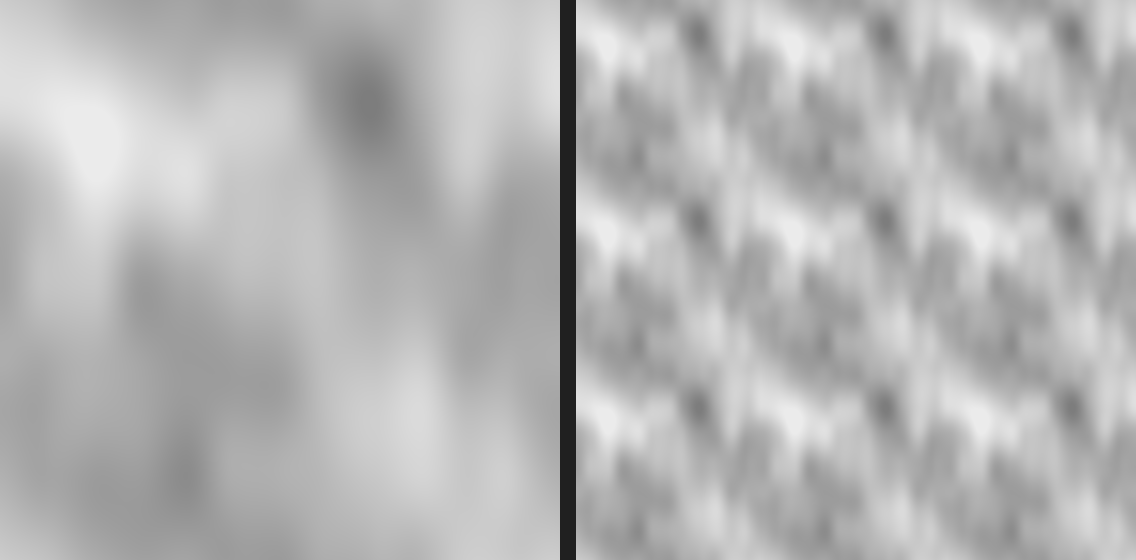
Left, the tile; right, the same tile 3 across and 3 down.
Reproduce this texture procedurally as a Shadertoy shader.

```glsl
// Soft grey clouds, blurred and stretched vertically, tiling in both directions.

const float TAU = 6.2831853;

// Integer hash of a lattice point, from -1 to 1
float hash(ivec2 cell, int seed) {
    uint h = uint(cell.x) * 1597334677u ^ uint(cell.y) * 3812015801u ^ uint(seed) * 2654435769u;
    h = (h ^ (h >> 16)) * 2146121005u;
    h = (h ^ (h >> 15)) * 2221713035u;
    h ^= h >> 16;
    return float(h & 65535u) / 32767.5 - 1.0;
}

// Value noise that wraps after a whole number of cells
float wrapNoise(vec2 uv, ivec2 cells, int seed) {
    vec2 p = uv * vec2(cells);
    ivec2 a = ivec2(floor(p)) % cells;
    ivec2 b = (a + 1) % cells;
    vec2 f = fract(p);
    f = f * f * (3.0 - 2.0 * f);
    float low = mix(hash(a, seed), hash(ivec2(b.x, a.y), seed), f.x);
    float high = mix(hash(ivec2(a.x, b.y), seed), hash(b, seed), f.x);
    return mix(low, high, f.y);
}

// Broad light and dark banks from whole-number waves
float broadBanks(vec2 uv) {
    vec2 w = uv * TAU;
    return 0.073 * cos(w.x + w.y + 0.29)
         + 0.031 * cos(w.x + 0.49)
         + 0.040 * cos(w.y + 1.14)
         + 0.030 * sin(2.0 * w.x) * sin(w.y - 0.785)
         - 0.026 * sin(w.x + 2.0 * w.y);
}

void mainImage(out vec4 fragColor, in vec2 fragCoord) {
    vec2 uv = fragCoord / iResolution.xy;

    // Banks plus two layers of tall, narrow puffs
    float grey = 0.707 + broadBanks(uv);
    grey += 0.095 * wrapNoise(uv, ivec2(6, 4), 3);
    grey += 0.075 * wrapNoise(uv, ivec2(12, 6), 8);

    fragColor = vec4(vec3(clamp(grey, 0.49, 0.92)), 1.0);
}
```
